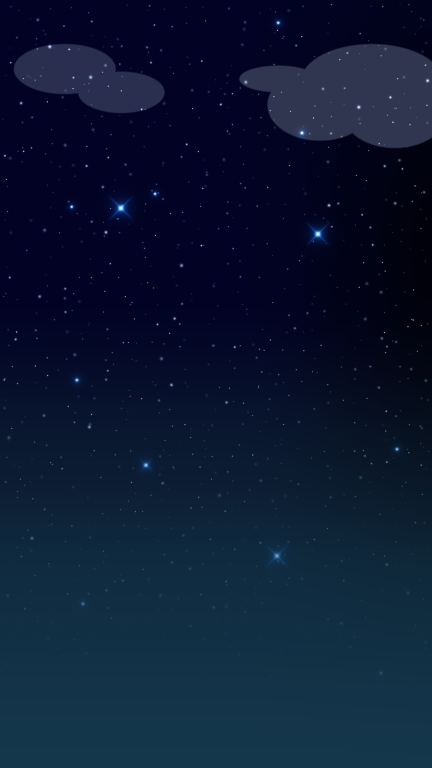
A WebGL 2 fragment shader for this background:

```glsl
#version 300 es
precision highp float;

uniform vec2 u_resolution;
out vec4 outColor;

vec3 hash3(vec2 cell) {
    vec3 q = fract(vec3(cell.xyx) * vec3(0.1031, 0.1030, 0.0973));
    q += dot(q, q.yxz + 33.33);
    return fract((q.xxy + q.yxx) * q.zyx);
}

// Approximate signed distance to an axis-aligned ellipse
float ellipse(vec2 p, vec2 center, vec2 radii) {
    vec2 d = p - center;
    float k = length(d / radii);
    return k * (k - 1.0) / max(length(d / (radii * radii)), 1e-4);
}

vec3 skyColor(vec2 p) {
    vec3 sky = mix(vec3(0.08, 0.215, 0.295), vec3(0.062, 0.17, 0.25), smoothstep(0.0, 0.5, p.y));
    sky = mix(sky, vec3(0.045, 0.11, 0.195), smoothstep(0.42, 0.72, p.y));
    sky = mix(sky, vec3(0.006, 0.012, 0.14), smoothstep(0.64, 1.1, p.y));
    // Dark patch along the right side
    float shade = smoothstep(0.55, 1.08, p.x) * exp(-pow((p.y - 1.2) / 0.52, 2.0));
    return sky * (1.0 - vec3(0.6, 0.6, 0.75) * shade);
}

// One jittered star per cell, mostly faint
float starLayer(vec2 p, float scale, float amount, float pixel) {
    vec2 cell = floor(p * scale);
    vec3 h = hash3(cell + scale * 7.0);
    vec3 look = hash3(cell + scale * 3.0 + 51.0);
    vec2 d = (fract(p * scale) - 0.15 - 0.7 * h.xy) / scale;
    float radius = max(mix(0.0014, 0.0036, pow(look.x, 4.0)), 0.45 * pixel);
    float glow = exp(-dot(d, d) / (radius * radius));
    return step(h.z, amount) * mix(0.15, 0.95, look.y * look.y) * glow;
}

// Blue halo, white core and four diagonal rays
vec3 brightStar(vec2 d, float size) {
    float r = length(d);
    vec2 diagonal = abs(vec2(d.x + d.y, d.x - d.y)) * 0.7071;
    float along = max(diagonal.x, diagonal.y);
    float across = min(diagonal.x, diagonal.y);
    float ray = exp(-across / 0.0022) * max(0.0, 1.0 - along / size);
    ray *= smoothstep(0.018, 0.034, size);
    float halo = exp(-r / (0.0025 + 0.2 * size));
    float core = exp(-pow(r / (0.0022 + 0.08 * size), 2.0));
    return vec3(0.05, 0.38, 0.75) * (0.75 * halo + 0.7 * ray) + vec3(0.75, 0.8, 0.7) * core;
}

void main() {
    vec2 p = gl_FragCoord.xy / u_resolution.x;
    float pixel = 1.0 / u_resolution.x;
    vec3 color = skyColor(p);

    // Flat translucent clouds
    float leftCloud = min(ellipse(p, vec2(0.150, 1.618), vec2(0.118, 0.058)),
                          ellipse(p, vec2(0.281, 1.564), vec2(0.100, 0.048)));
    float rightCloud = min(ellipse(p, vec2(0.861, 1.588), vec2(0.165, 0.088)),
                           ellipse(p, vec2(0.644, 1.595), vec2(0.090, 0.031)));
    rightCloud = min(rightCloud, ellipse(p, vec2(0.741, 1.535), vec2(0.122, 0.083)));
    rightCloud = min(rightCloud, ellipse(p, vec2(0.914, 1.516), vec2(0.120, 0.081)));
    color = mix(color, vec3(0.165, 0.185, 0.31), 1.0 - smoothstep(-pixel, pixel, leftCloud));
    color = mix(color, vec3(0.19, 0.21, 0.31), 1.0 - smoothstep(-pixel, pixel, rightCloud));

    // Scattered stars dissolve toward the horizon
    float fade = smoothstep(0.1, 1.15, p.y);
    for (int i = 0; i < 3; i++) {
        float n = float(i);
        color += vec3(0.7, 0.82, 0.92) * fade * starLayer(p, 13.0 + 9.0 * n, 0.4, pixel);
    }

    // Bright stars: position and ray length
    vec3 beacons[12] = vec3[12](
        vec3(0.280, 1.296, 0.044), vec3(0.736, 1.236, 0.042), vec3(0.644, 1.725, 0.013),
        vec3(0.359, 1.329, 0.010), vec3(0.166, 1.299, 0.010), vec3(0.699, 1.470, 0.015),
        vec3(0.178, 0.898, 0.016), vec3(0.338, 0.701, 0.026), vec3(0.919, 0.738, 0.014),
        vec3(0.641, 0.491, 0.040), vec3(0.192, 0.380, 0.016), vec3(0.882, 0.220, 0.014));
    for (int i = 0; i < 12; i++) {
        vec3 star = beacons[i];
        float strength = smoothstep(-0.05, 1.2, star.y);
        color += strength * brightStar(p - star.xy, star.z);
    }

    outColor = vec4(clamp(color, 0.0, 1.0), 1.0);
}
```
